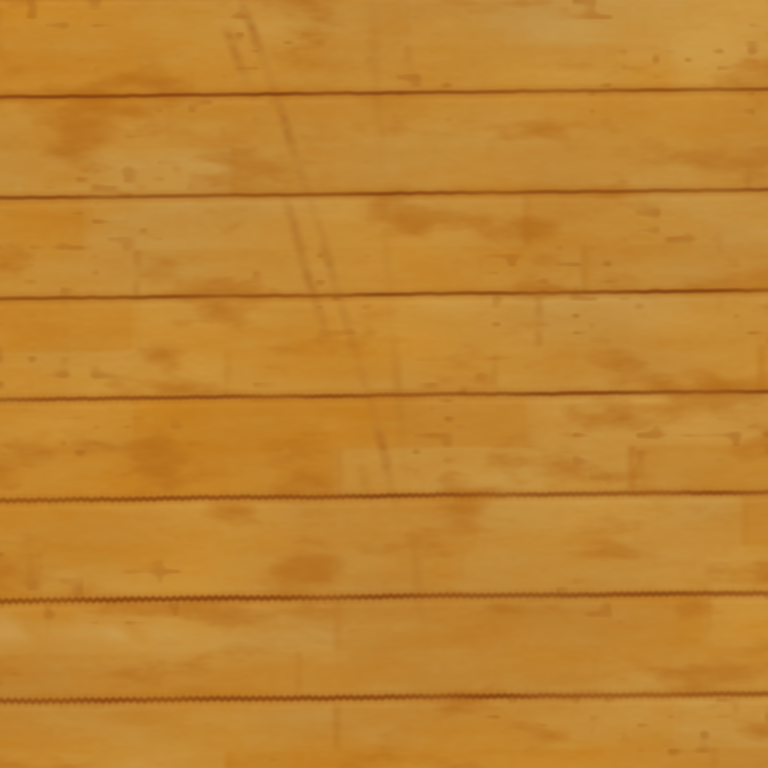
Reproduce this texture procedurally as a Shadertoy shader.

```glsl
// Honey-coloured wooden floor: long boards split by seven thin, slightly tilted seams.
// Each board holds two rows of staves with hashed lengths and tones; stretched value
// noise adds grain and stains, and curved distance bands add the worn scuff tracks.

float hash(vec2 p) {
    vec3 q = fract(p.xyx * vec3(0.1031, 0.1030, 0.0973));
    q += dot(q, q.yzx + 33.33);
    return fract((q.x + q.y) * q.z);
}

float noise(vec2 p) {
    vec2 i = floor(p), f = fract(p);
    f = f * f * (3.0 - 2.0 * f);
    return mix(mix(hash(i), hash(i + vec2(1, 0)), f.x),
               mix(hash(i + vec2(0, 1)), hash(i + vec2(1, 1)), f.x), f.y);
}

float fbm(vec2 p) {
    float sum = 0.0, amp = 0.5;
    for (int i = 0; i < 4; i++) {
        sum += amp * noise(p);
        p = mat2(0.98, 0.2, -0.2, 0.98) * p * 2.03 + 17.3;
        amp *= 0.5;
    }
    return sum;
}

// Soft band of half-width w around zero
float band(float d, float w) {
    return 1.0 - smoothstep(0.0, w + 0.7 / iResolution.y, abs(d));
}

// x: tone of the stave, y: darkness of the butt joint
vec2 stave(float x, float row) {
    float density = 1.4 + 1.6 * hash(vec2(row, 5.0));
    float u = x * density + 7.0 * hash(vec2(row, 11.0));
    float id = floor(u), f = fract(u);
    float edge = smoothstep(1.0 - 0.012 * density, 1.0, f);
    float tone = mix(hash(vec2(id, row + 40.0)), hash(vec2(id + 1.0, row + 40.0)), edge);
    float joint = band((min(f, 1.0 - f)) / density, 0.009) * hash(vec2(floor(u + 0.5), row + 70.0));
    return vec2(tone, joint);
}

void mainImage(out vec4 fragColor, in vec2 fragCoord) {
    vec2 uv = fragCoord / iResolution.xy;
    float top = 1.0 - uv.y;

    // Board coordinate: whole numbers fall on the seams
    float v = (uv.y - 0.0865 - 0.0105 * uv.x + 0.0015 * (noise(uv * vec2(7.0, 3.0)) - 0.5)) / 0.1312 + 8.0;
    float seamId = floor(v + 0.5);

    // Two rows of staves per board, softly blended where rows meet
    float row = floor(v * 2.0), across = fract(v * 2.0);
    vec2 wood = mix(stave(uv.x, row), stave(uv.x, row + 1.0), smoothstep(0.88, 1.0, across));

    // Stains and grain, stretched along the boards
    float cloud = fbm(uv * vec2(5.0, 13.0) + 3.0 * hash(vec2(floor(v), 3.0)));
    float streak = fbm(uv * vec2(12.0, 60.0) + 20.0);
    float grain = noise(uv * vec2(90.0, 170.0) + 5.0 * cloud);
    float tone = 0.51 + 0.36 * (wood.x - 0.5) + 0.75 * (cloud - 0.47)
               + 0.34 * (streak - 0.47) + 0.10 * (grain - 0.5)
               + 0.16 * (uv.x - 0.5) + 0.14 * (uv.y - 0.5);
    vec3 color = mix(vec3(0.735, 0.465, 0.115), vec3(0.775, 0.590, 0.290), clamp(tone, 0.0, 1.0));

    // Drifts between yellow and grey-brown varnish
    float varnish = fbm(uv * vec2(4.0, 9.0) + 63.0) - 0.47;
    color += varnish * vec3(-0.07, -0.03, 0.05);

    // Butt joints, amber blotches and small soft flecks
    float patchy = smoothstep(0.3, 0.8, noise(uv * vec2(30.0, 45.0) + 8.0));
    color = mix(color, vec3(0.64, 0.38, 0.10), 0.32 * wood.y * (0.25 + 0.75 * patchy));
    float blotch = smoothstep(0.52, 0.85, fbm(uv * vec2(10.0, 24.0) + 51.0));
    color = mix(color, vec3(0.67, 0.39, 0.09), 0.6 * blotch);
    float fleck = smoothstep(0.72, 1.0, noise(uv * vec2(48.0, 90.0) + 90.0))
                * smoothstep(0.5, 0.85, noise(uv * vec2(9.0, 14.0) + 4.0));
    color = mix(color, vec3(0.62, 0.35, 0.10), 0.4 * fleck);

    // Broken double scuff curving down from the upper edge
    float track = uv.x - 0.316 - 0.36 * top + 0.09 * top * top
                + 0.008 * (noise(vec2(top * 14.0, 2.0)) - 0.5);
    float fade = 1.0 - smoothstep(0.60, 0.68, top);
    float wearA = smoothstep(0.2, 0.75, noise(vec2(top * 24.0, 6.0)));
    float wearB = smoothstep(0.4, 0.85, noise(vec2(top * 17.0, 31.0)));
    float scuff = band(track, 0.011) * (0.3 + 0.7 * wearA) + 0.8 * band(track + 0.033, 0.011) * wearB;
    scuff *= 0.5 + 0.8 * noise(uv * vec2(70.0, 110.0));
    color = mix(color, vec3(0.61, 0.35, 0.12), 0.40 * scuff * fade);

    // Fainter upright track beside it
    float faint = band(uv.x - 0.485 - 0.04 * top - 0.05 * top * top, 0.011) * noise(vec2(top * 12.0, 44.0));
    color = mix(color, vec3(0.64, 0.40, 0.13), 0.26 * faint * (1.0 - smoothstep(0.7, 0.9, top)));

    // Pale rubbed streaks at the lower left
    float rub = band(uv.y - 0.180 + 0.03 * uv.x, 0.035) * (1.0 - smoothstep(0.16, 0.27, uv.x));
    color = mix(color, vec3(0.79, 0.62, 0.34), 0.7 * rub * noise(vec2(uv.x * 38.0 + uv.y * 30.0, uv.y * 40.0)));

    // Seams: blurred and finely rippled toward the bottom, darkness varies along each
    float low = smoothstep(0.35, 0.85, top);
    float ripple = sin(uv.x * 690.0 + 2.0 * seamId) * 0.0008 * low * (1.0 - 0.7 * uv.x);
    float seam = (v - seamId) * 0.1312 + ripple + 0.0010 * (noise(vec2(uv.x * 75.0, seamId)) - 0.5);
    float strength = 0.5 + 0.5 * noise(vec2(uv.x * 14.0, seamId * 3.0));
    color = mix(color, vec3(0.66, 0.39, 0.10), 0.40 * band(seam, 0.011));
    color = mix(color, vec3(0.50, 0.245, 0.065), 0.86 * strength * band(seam, 0.0038 + 0.0012 * low));
    color += 0.012 * band(seam + 0.010, 0.006);

    fragColor = vec4(color, 1.0);
}
```
